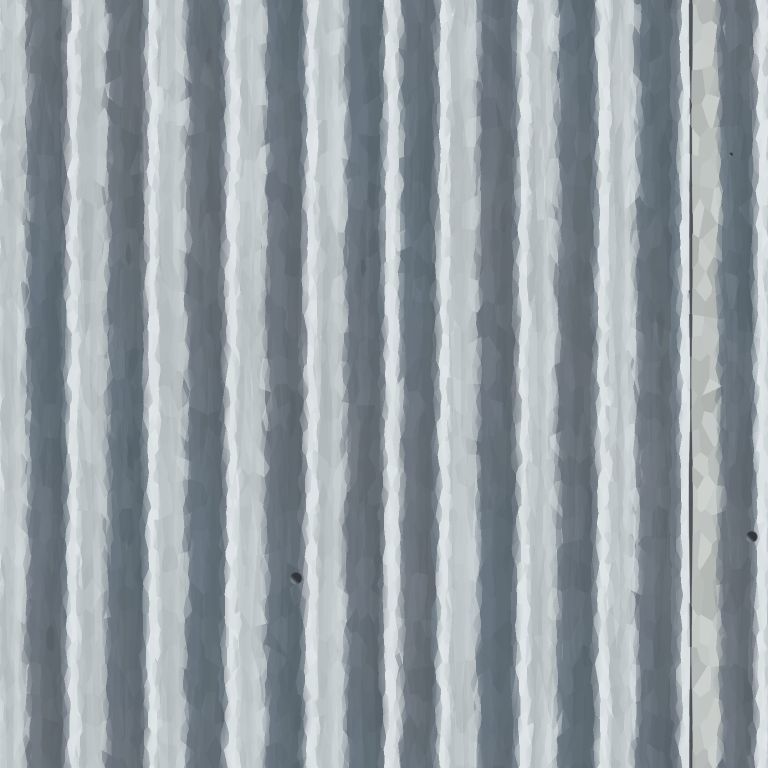
A Shadertoy shader for this texture:

```glsl
// Weathered corrugated metal: ten upright ridges, the last cut short where sheets lap.
// Each ridge is a profile of smooth steps, sampled at the seeds of tall cellular
// facets so that its edges look chipped; a seam, stains and nail holes lie on top.

#define RIDGES 10.0       // ridges across the canvas
#define PITCH 0.1034      // distance between ridges
#define START 0.571       // left edge of the first ridge
#define RIDGE_W 0.50      // ridge width, in pitches
#define LAP_W 0.20        // width of the ridge at the lap, in pitches
#define LEAD 0.07         // soft shade before each ridge, in pitches
#define SEAM_X 0.8995     // position of the open seam
#define SEAM_RIDGE 3.0    // ridge that carries the seam
#define STAINS 18         // dark streaks in the troughs
#define WEAR 0.06         // strength of the tone variation

const vec3 TROUGH = vec3(0.43, 0.47, 0.51);
const vec3 SHADE  = vec3(0.38, 0.42, 0.45);
const vec3 FLANK  = vec3(0.52, 0.56, 0.59);
const vec3 BODY   = vec3(0.73, 0.76, 0.77);
const vec3 SHINE  = vec3(0.86, 0.885, 0.895);
const vec3 CHALK  = vec3(0.74, 0.76, 0.75);
const vec3 HOLE   = vec3(0.20, 0.21, 0.23);

vec2 hash2(vec2 p) {
    return fract(sin(vec2(dot(p, vec2(12.99, 78.23)), dot(p, vec2(39.35, 11.14)))) * 4375.85);
}

// Nearest seed of a tiling cellular grid: xy its position, z its random tone
vec3 facet(vec2 uv, vec2 grid) {
    vec2 p = uv * grid, base = floor(p);
    vec3 nearest = vec3(0.0);
    float best = 9.0;
    for (int j = -1; j <= 1; j++)
    for (int i = -1; i <= 1; i++) {
        vec2 cell = base + vec2(i, j);
        vec2 id = mod(cell, grid);
        vec2 seed = cell + hash2(id + grid.yx);
        float d = dot(seed - p, seed - p);
        if (d < best) {
            best = d;
            nearest = vec3(seed / grid, hash2(id + 7.3).x);
        }
    }
    return nearest;
}

// Darkness of the elongated stains along the troughs
float stains(vec2 uv) {
    float dark = 0.0;
    for (int i = 0; i < STAINS; i++) {
        vec2 r = hash2(vec2(float(i), 4.7));
        vec2 centre = vec2(START + PITCH * (mod(float(i), RIDGES) + 0.72 + 0.2 * r.x), r.y);
        vec2 d = abs(fract(uv - centre + 0.5) - 0.5);
        float size = mix(0.4, 1.0, r.x);
        dark = max(dark, (1.0 - smoothstep(0.4, 1.1, length(d / vec2(0.007, 0.045) / size))) * (1.2 - size));
    }
    return dark;
}

// Round nail hole with a paler lower rim
vec3 nail(vec3 color, vec2 uv, vec2 centre, float radius) {
    vec2 d = uv - centre;
    vec3 inside = mix(HOLE, FLANK, smoothstep(0.0, 1.4, (-d.x - d.y) / radius));
    return mix(color, inside, 1.0 - smoothstep(radius - 0.0012, radius + 0.0012, length(d)));
}

vec3 metal(vec2 uv) {
    vec3 chip = facet(uv, vec2(150.0, 44.0));
    vec3 blotch = facet(uv, vec2(56.0, 30.0));
    vec3 strip = facet(uv, vec2(100.0, 7.0));

    // Ridge number and place across it
    float x = mix(uv.x, chip.x, 0.75) + 0.0009 * sin(uv.y * 37.7 + 3.0 * sin(uv.y * 12.57));
    float across = mod(x - START + LEAD * PITCH, 1.0) / PITCH;
    float k = floor(across);
    float s = across - k - LEAD;
    vec2 ridgeRand = hash2(vec2(k, 2.1));
    bool seamed = abs(k - SEAM_RIDGE) < 0.5;
    if (seamed) s -= 0.04;
    float width = (k > RIDGES - 1.5 ? LAP_W : RIDGE_W) + 0.05 * (blotch.z - 0.5);

    // Trough, darker toward the next ridge
    vec3 color = mix(TROUGH, SHADE, smoothstep(width + 0.1, width + 0.3, s + 0.2 * (strip.z - 0.5)));
    color += WEAR * (0.5 * (strip.z - 0.5) + 0.5 * (blotch.z - 0.5));
    color += 0.012 * vec3(1.0, 0.2, 0.0) * sin(uv.y * 6.283 + 3.6 + k);
    color = mix(color, SHADE * 0.8, 0.6 * stains(mix(uv, chip.xy, 0.6)));

    // Lit ridge: body, pale right strip and bright left edge
    float lit = smoothstep(-0.06, 0.035, s) * (1.0 - smoothstep(width - 0.06, width + 0.06, s));
    float pale = exp(-pow((s - width + 0.12) / 0.06, 2.0)) * mix(0.2, 0.65, ridgeRand.x);
    float shine = smoothstep(-0.01, 0.04, s) * (1.0 - smoothstep(0.10, 0.18, s + 0.06 * (blotch.z - 0.5)));
    vec3 ridge = mix(BODY, SHINE, pale);
    ridge += WEAR * ((strip.z - 0.5) + 0.8 * (blotch.z - 0.5) + 0.5 * (ridgeRand.y - 0.5));
    if (seamed && uv.x > SEAM_X) {
        ridge = CHALK + 2.2 * WEAR * (blotch.z - 0.5);
        shine = 0.0;
    }
    ridge = mix(ridge, SHINE + 0.5 * WEAR * (chip.z - 0.5), shine);
    color = mix(color, ridge, lit);

    // Open seam, thick and thin along its length
    float gap = 0.0011 + 0.0007 * sin(uv.y * 18.85 + 1.5) + 0.0012 * (blotch.z - 0.5);
    float seam = 1.0 - smoothstep(gap, gap + 0.0012, abs(uv.x - SEAM_X));
    color = mix(color, HOLE, 0.8 * seam);

    color = nail(color, uv, vec2(0.979, 0.301), 0.0072);
    color = nail(color, uv, vec2(0.3855, 0.247), 0.0075);
    return nail(color, uv, vec2(0.952, 0.799), 0.0022);
}

void mainImage(out vec4 fragColor, in vec2 fragCoord) {
    // Average four samples to smooth the facet edges
    vec3 sum = vec3(0.0);
    for (int i = 0; i < 4; i++) {
        vec2 offset = vec2(i % 2, i / 2) * 0.5 - 0.25;
        sum += metal((fragCoord + offset) / iResolution.xy);
    }
    fragColor = vec4(sum / 4.0, 1.0);
}
```
